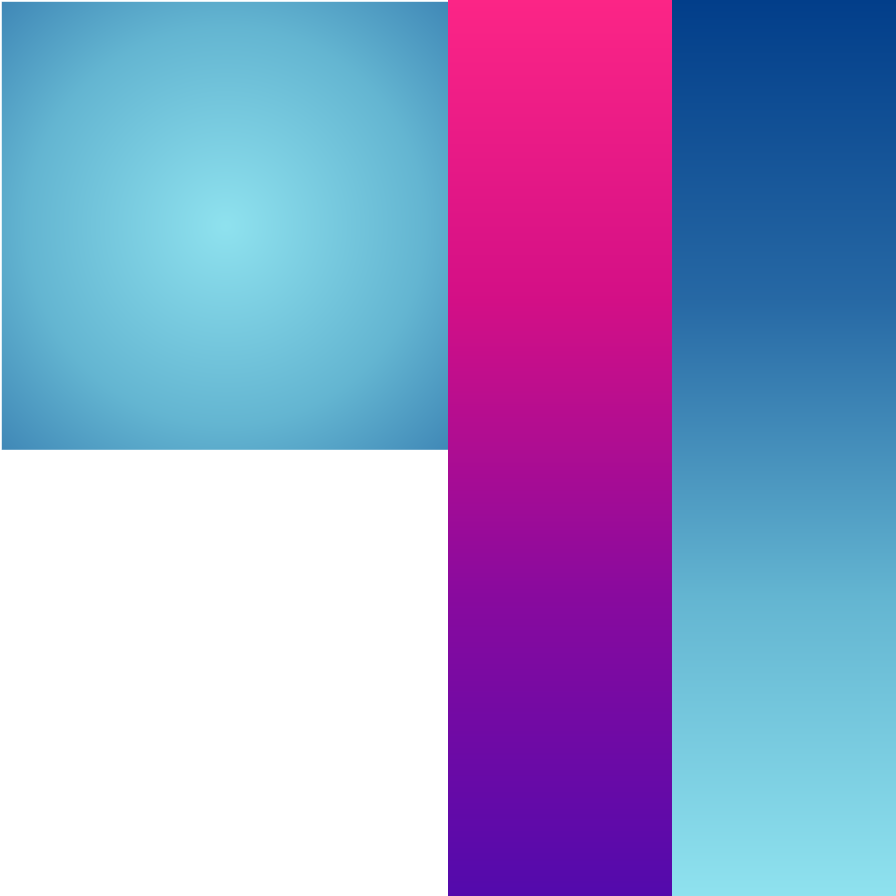
Reproduce this background procedurally as a Shadertoy shader.

```glsl
// A white canvas with a radially shaded blue square at the upper left
// and two full-height gradient columns, magenta to violet and navy to aqua.
// Box distances mask each panel; four-stop ramps supply the colours.

const vec3 WHITE = vec3(1.0);
const float SQUARE_INSET = 0.002;   // thin white margin at the left and top
const float RADIAL_RATE = 1.5;      // ramp travel per unit of radius

// Blends four evenly spaced colours, with t running from 0 to 1.
vec3 ramp(vec3 a, vec3 b, vec3 c, vec3 d, float t) {
    float s = clamp(t, 0.0, 1.0) * 3.0;
    vec3 color = mix(a, b, min(s, 1.0));
    color = mix(color, c, clamp(s - 1.0, 0.0, 1.0));
    return mix(color, d, clamp(s - 2.0, 0.0, 1.0));
}

vec3 oceanRamp(float t) {
    return ramp(vec3(0.008, 0.243, 0.541), vec3(0.150, 0.408, 0.644),
                vec3(0.390, 0.710, 0.820), vec3(0.560, 0.885, 0.935), t);
}

vec3 neonRamp(float t) {
    return ramp(vec3(0.988, 0.145, 0.525), vec3(0.830, 0.060, 0.525),
                vec3(0.535, 0.040, 0.620), vec3(0.325, 0.040, 0.675), t);
}

float boxDistance(vec2 p, vec2 center, vec2 halfSize) {
    vec2 q = abs(p - center) - halfSize;
    return length(max(q, 0.0)) + min(max(q.x, q.y), 0.0);
}

// Coverage of a shape, with an edge one pixel wide.
float coverage(float dist, float pixel) {
    return clamp(0.5 - dist / pixel, 0.0, 1.0);
}

void mainImage(out vec4 fragColor, in vec2 fragCoord) {
    vec2 uv = fragCoord / iResolution.xy;
    float pixel = 1.0 / min(iResolution.x, iResolution.y);
    float depth = 1.0 - uv.y;
    vec3 color = WHITE;

    // Radial square
    vec2 squareCenter = vec2(0.25 + SQUARE_INSET, 0.75 - SQUARE_INSET);
    float square = boxDistance(uv, squareCenter, vec2(0.25));
    vec3 glow = oceanRamp(1.0 - RADIAL_RATE * length(uv - squareCenter));
    color = mix(color, glow, coverage(square, pixel));

    // Gradient columns, extended past the canvas at top, bottom and right
    float neonColumn = boxDistance(uv, vec2(0.625, 0.5), vec2(0.125, 1.0));
    color = mix(color, neonRamp(depth), coverage(neonColumn, pixel));
    float oceanColumn = boxDistance(uv, vec2(1.0, 0.5), vec2(0.25, 1.0));
    color = mix(color, oceanRamp(depth), coverage(oceanColumn, pixel));

    fragColor = vec4(color, 1.0);
}
```
